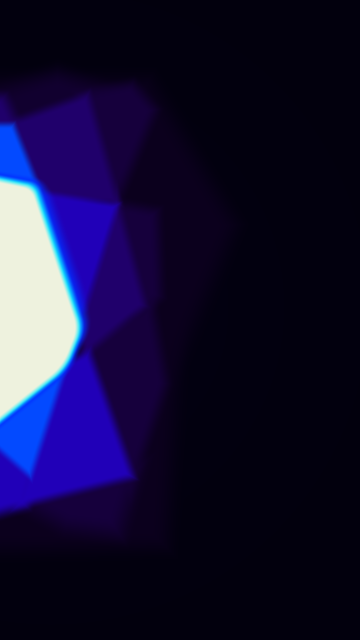
Write a Shadertoy shader that draws this background.

```glsl
#define NIGHT vec3(0.007, 0.0, 0.047)
#define PLUM vec3(0.042, 0.0, 0.112)
#define INDIGO vec3(0.085, 0.0, 0.235)
#define VIOLET vec3(0.125, 0.0, 0.42)
#define ULTRAMARINE vec3(0.13, 0.0, 0.72)
#define AZURE vec3(0.01, 0.29, 1.0)
#define CYAN vec3(0.05, 0.92, 1.0)
#define IVORY vec3(0.935, 0.95, 0.87)
#define CRISP 0.75
#define SOFT 1.4
#define HAZY 2.4
#define RIM_WIDTH 1.1

// Signed distance to the line a-b, positive on its left side
float edge(vec2 p, vec2 a, vec2 b) {
    vec2 along = normalize(b - a);
    return dot(p - a, vec2(-along.y, along.x));
}

// Coverage of a convex clockwise quad, spread a little to close seams
float facet(vec2 p, vec2 a, vec2 b, vec2 c, vec2 d, float blur) {
    float outside = max(max(edge(p, a, b), edge(p, b, c)),
                        max(edge(p, c, d), edge(p, d, a)));
    return 1.0 - smoothstep(-0.75 * blur, 1.25 * blur, outside);
}

float roundedMax(float a, float b, float radius) {
    float h = max(radius - abs(a - b), 0.0) / radius;
    return max(a, b) + h * h * radius * 0.25;
}

// Distance to the bright aperture, cut off by the left border
float aperture(vec2 p) {
    float top = edge(p, vec2(-5.0, 73.0), vec2(5.3, 70.8));
    float right = edge(p, vec2(5.2, 71.0), vec2(12.2, 49.8));
    float corner = edge(p, vec2(12.3, 48.0), vec2(10.1, 42.4));
    float bottom = edge(p, vec2(10.1, 42.5), vec2(-5.0, 30.4));
    return roundedMax(roundedMax(top, right, 1.2),
                      roundedMax(corner, bottom, 1.2), 1.2);
}

void paint(inout vec3 color, vec3 tint, float coverage) {
    color = mix(color, tint, coverage);
}

void mainImage(out vec4 fragColor, in vec2 fragCoord) {
    // The canvas is 100 units high
    vec2 p = 100.0 * fragCoord / iResolution.y;
    vec3 color = NIGHT + vec3(0.006, 0.0, 0.04) * exp(-length(p - vec2(8.0, 52.0)) / 26.0);

    // Faint outer facets
    paint(color, PLUM, facet(p, vec2(-5.0, 87.0), vec2(23.0, 87.0), vec2(36.2, 64.8), vec2(25.5, 40.0), HAZY));
    paint(color, PLUM, facet(p, vec2(-5.0, 58.0), vec2(27.2, 48.0), vec2(25.5, 15.0), vec2(-5.0, 14.5), HAZY));

    // Dim facets
    paint(color, mix(PLUM, INDIGO, 0.6), facet(p, vec2(-3.0, 84.0), vec2(9.0, 88.0), vec2(15.6, 85.6), vec2(2.6, 80.0), HAZY));
    paint(color, INDIGO, facet(p, vec2(12.7, 85.0), vec2(20.6, 86.6), vec2(23.9, 82.8), vec2(17.8, 68.1), SOFT));
    paint(color, INDIGO, facet(p, vec2(16.8, 68.2), vec2(24.3, 66.8), vec2(24.8, 53.8), vec2(21.6, 50.8), SOFT));
    paint(color, INDIGO, facet(p, vec2(12.5, 45.5), vec2(23.5, 52.2), vec2(25.6, 40.1), vec2(20.4, 24.5), SOFT));
    paint(color, INDIGO, facet(p, vec2(3.3, 22.0), vec2(20.8, 26.0), vec2(18.2, 17.2), vec2(10.4, 18.2), HAZY));

    // Middle facets
    paint(color, VIOLET, facet(p, vec2(-3.0, 85.0), vec2(0.5, 84.6), vec2(2.6, 80.0), vec2(-3.0, 80.0), SOFT));
    paint(color, VIOLET, facet(p, vec2(2.0, 80.8), vec2(13.6, 85.0), vec2(18.2, 68.5), vec2(6.0, 68.5), 1.0));
    paint(color, VIOLET, facet(p, vec2(18.2, 68.1), vec2(22.4, 52.3), vec2(13.4, 45.0), vec2(12.0, 48.5), 1.0));

    // Saturated facets
    paint(color, ULTRAMARINE, facet(p, vec2(5.0, 70.0), vec2(18.2, 67.9), vec2(13.2, 51.8), vec2(11.0, 49.5), CRISP));
    paint(color, ULTRAMARINE, facet(p, vec2(9.6, 42.9), vec2(13.8, 44.8), vec2(20.5, 25.6), vec2(3.0, 21.2), 1.0));
    paint(color, ULTRAMARINE, facet(p, vec2(-2.6, 35.0), vec2(5.5, 28.0), vec2(3.8, 21.2), vec2(-2.6, 19.4), SOFT));
    paint(color, AZURE, facet(p, vec2(-2.6, 80.4), vec2(2.0, 80.4), vec2(5.7, 71.1), vec2(-2.6, 71.0), CRISP));
    paint(color, AZURE, facet(p, vec2(-2.6, 34.0), vec2(10.2, 43.0), vec2(4.7, 25.8), vec2(-2.6, 32.2), CRISP));

    // Halo is widest beside the slanted right side
    float d = aperture(p);
    float beside = smoothstep(44.0, 56.0, p.y) * (1.0 - smoothstep(69.0, 74.0, p.y));
    float haloWidth = mix(1.4, 2.9, beside);
    float rimWidth = RIM_WIDTH * mix(0.75, 1.15, beside);

    // Halo, rim and bright core
    paint(color, AZURE * vec3(1.0, 0.6, 1.0), 1.0 - smoothstep(0.3, haloWidth, d));
    paint(color, CYAN, 1.0 - smoothstep(-0.1, rimWidth, d));
    paint(color, IVORY, 1.0 - smoothstep(-0.6, 0.4, d));

    fragColor = vec4(color, 1.0);
}
```
